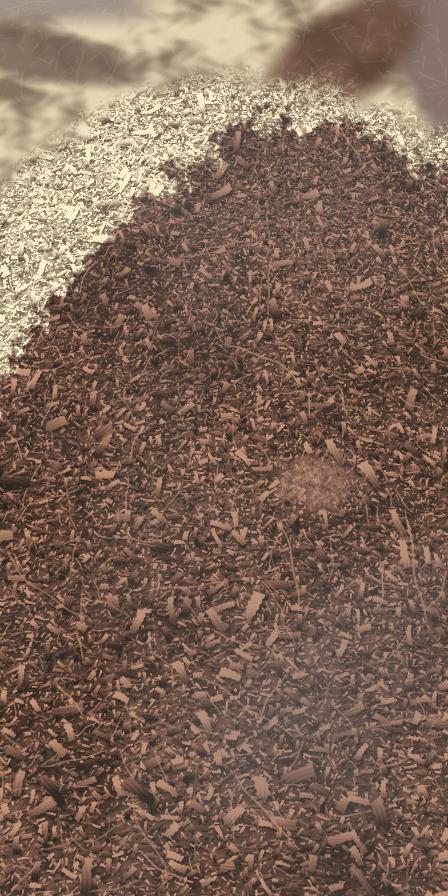
A WebGL 2 fragment shader for this texture:

```glsl
#version 300 es
precision highp float;
// A mound of shredded bark: chips and fibres in hazy shade under a sunlit crest.
// Layers of jittered cells place the chips and bent fibres, finer with distance;
// layered sines shape the ragged crest, the light and the blurred hills behind.

uniform vec2 u_resolution;
out vec4 fragColor;

vec3 hash3(vec2 c) {
    vec3 v = fract(c.xyx * vec3(0.1031, 0.1030, 0.0973));
    v += dot(v, v.yxz + 33.33);
    return fract((v.xxy + v.yzz) * v.zyx);
}

mat2 rotation(float a) {
    float c = cos(a), s = sin(a);
    return mat2(c, -s, s, c);
}

// Smooth irregular variation from layered sines, roughly 0 to 1
float swell(vec2 p) {
    float sum = 0.0, weight = 0.25;
    for (int i = 0; i < 4; i++) {
        sum += weight * sin(p.x + 1.7 * sin(p.y * 0.8)) * cos(p.y + 1.3 * sin(p.x * 0.7));
        p = rotation(1.1) * p * 1.9 + 4.3;
        weight *= 0.65;
    }
    return 0.5 + sum;
}

float ellipseMask(vec2 p, vec2 centre, vec2 radii, float tilt) {
    return 1.0 - smoothstep(0.65, 1.2, length(rotation(tilt) * (p - centre) / radii));
}

// Splintered sliver with a tapering, slightly notched outline
float chipDistance(vec2 r, vec2 halfSize, float phase) {
    r.y += 0.025 * sin(r.x * 6.0 + phase);
    halfSize.y *= 0.95 + 0.5 * r.x * sin(phase) + 0.10 * sin(r.x * 31.0 + phase * 2.0);
    vec2 e = abs(r) - halfSize + 0.03;
    e.x += 0.25 * r.y * cos(phase);
    return length(max(e, 0.0)) + min(max(e.x, e.y), 0.0) - 0.03;
}

// Lays one layer of chips, with their shadows, over the tone below
float layChips(float tone, vec2 q, float size, float density, float pixel, float seed) {
    vec2 g = q / size + seed * 17.3, cell = floor(g);
    float soft = 0.6 * pixel / size + 0.01;
    for (int k = 0; k < 9; k++) {
        vec2 id = cell + vec2(k % 3, k / 3) - 1.0;
        vec3 h = hash3(id + seed * 41.0), s = hash3(id + 97.0 + seed * 13.0);
        if (s.x > density) continue;
        vec2 offset = g - id - 0.5 - (h.xy - 0.5) * 0.8;
        mat2 turn = rotation(h.z * 6.283);
        vec2 halfSize = vec2(0.24 + 0.28 * s.y, 0.08 + 0.11 * h.x);
        vec2 r = turn * offset;
        float body = chipDistance(r, halfSize, h.y * 6.283);
        float shadow = chipDistance(turn * (offset + vec2(-0.05, 0.10)), halfSize, h.y * 6.283);
        tone *= 1.0 - 0.5 * (1.0 - smoothstep(-0.05, 0.08, shadow));
        float grain = 0.05 * sin(r.y * 55.0 + 2.0 * sin(r.x * 5.0 + h.x * 9.0));
        float face = 0.12 + 0.78 * s.z + grain + 0.9 * offset.y;
        tone = mix(tone, clamp(face, 0.03, 1.0), 1.0 - smoothstep(-soft, soft, body));
    }
    return tone;
}

// Coverage of thin bent fibres
float fibres(vec2 q, float size, float density, float width, float pixel, float seed) {
    vec2 g = q / size + seed * 7.7, cell = floor(g);
    float cover = 0.0;
    for (int k = 0; k < 9; k++) {
        vec2 id = cell + vec2(k % 3, k / 3) - 1.0;
        vec3 h = hash3(id + seed * 29.0), s = hash3(id + 53.0 + seed * 11.0);
        if (s.x > density) continue;
        vec2 r = rotation(h.z * 6.283) * (g - id - 0.5 - (h.xy - 0.5) * 0.7);
        r.y += (s.y - 0.5) * 0.9 * r.x * r.x + 0.015 * sin(r.x * 11.0 + h.x * 6.0);
        float reach = 0.28 + 0.33 * s.z;
        float line = 1.0 - smoothstep(width, width + pixel, abs(r.y) * size);
        line *= 1.0 - smoothstep(reach * 0.7, reach, abs(r.x));
        cover = max(cover, line * (0.35 + 0.65 * h.y));
    }
    return cover;
}

vec3 barkColour(float tone, float sun) {
    vec3 shade = mix(vec3(0.14, 0.11, 0.08), vec3(0.48, 0.32, 0.25), smoothstep(0.0, 0.5, tone));
    shade = mix(shade, vec3(0.80, 0.59, 0.46), smoothstep(0.35, 1.0, tone));
    vec3 lit = mix(vec3(0.33, 0.26, 0.19), vec3(1.0, 0.95, 0.81), smoothstep(0.0, 0.65, tone));
    return mix(shade, lit, sun);
}

// Out of focus hills
vec3 backdrop(vec2 p) {
    float n = swell(p * vec2(12.0, 17.0));
    vec3 col = mix(vec3(0.52, 0.45, 0.36), vec3(0.91, 0.85, 0.71), smoothstep(0.15, 0.75, n));
    col = mix(col, vec3(0.42, 0.36, 0.31), 0.8 * ellipseMask(p, vec2(0.08, 1.88), vec2(0.24, 0.06), -0.2));
    col = mix(col, vec3(0.63, 0.58, 0.53), smoothstep(1.92, 1.99, p.y) * (1.0 - smoothstep(0.25, 0.4, p.x)));
    col = mix(col, vec3(0.53, 0.45, 0.42), smoothstep(-0.03, 0.03, p.x - 0.80 - 0.6 * (2.0 - p.y)));
    vec3 slope = mix(vec3(0.32, 0.23, 0.18), vec3(0.52, 0.39, 0.31), n);
    return mix(col, slope, ellipseMask(p, vec2(0.76, 1.87), vec2(0.21, 0.11), 0.6));
}

void main() {
    vec2 p = gl_FragCoord.xy * 2.0 / u_resolution.y;
    float depth = 1.0 - 0.3 * p.y;
    vec2 q = vec2((p.x - 0.5) / depth, -log(depth) / 0.3);
    float pixel = 2.0 / (u_resolution.y * depth);

    // Sunlit band between the shade line and the crest
    float ragged = 0.16 * (swell(p * 24.0) - 0.5) + 0.09 * (swell(p * 85.0) - 0.5);
    vec2 fall = p.x - vec2(0.68, 0.5);
    float shadeLine = 1.72 - 1.25 * fall.x * fall.x;
    float crest = 1.81 - (fall.y < 0.0 ? 1.0 : 0.5) * fall.y * fall.y;
    float sun = smoothstep(-0.02, 0.03, p.y - shadeLine + ragged);
    float distant = smoothstep(-0.03, 0.05, p.y - crest + 0.4 * ragged);

    // Chips from large buried flakes to crumbs, then loose flakes on top
    float tone = 0.06 + 0.35 * swell(q * 45.0);
    for (int i = 0; i < 6; i++) {
        float level = float(i);
        float size = 0.016 * pow(1.42, level);
        tone = layChips(tone, q, size, 0.95 - 0.16 * level, pixel, level + 1.0);
    }
    float clump = ellipseMask(p + 0.04 * swell(p * 40.0), vec2(0.72, 0.94), vec2(0.08, 0.065), 0.0);
    tone = mix(tone, 0.62 + 0.8 * (swell(q * 110.0) - 0.5), 0.6 * clump);

    // Broad hollows and raised patches
    tone *= 0.72 + 0.75 * swell(p * 6.0);
    tone += 0.10 * sun;
    vec3 col = mix(barkColour(tone, sun), backdrop(p), distant);

    // Short, medium and long fibres
    float strands = 0.0;
    for (int i = 0; i < 3; i++) {
        float level = float(i);
        float size = 0.065 * pow(2.2, level);
        strands = max(strands, fibres(q, size, 0.8, 0.0006 + 0.0004 * level, pixel, level + 1.0));
    }
    col = mix(col, barkColour(0.9, sun), 0.75 * strands * (1.0 - 0.85 * distant));

    // Pale haze drifting over the shade
    vec2 drift = p - vec2(0.75, 0.45);
    float haze = 0.08 + 0.30 * exp(-5.0 * dot(drift, drift)) + 0.20 * smoothstep(0.9, 1.5, p.y);
    haze += 0.25 * (swell(p * 4.0 + 2.0) - 0.5);
    col = mix(col, vec3(0.49, 0.47, 0.48), clamp(haze, 0.0, 0.5) * (1.0 - 0.9 * max(sun, distant)));
    fragColor = vec4(col, 1.0);
}
```
